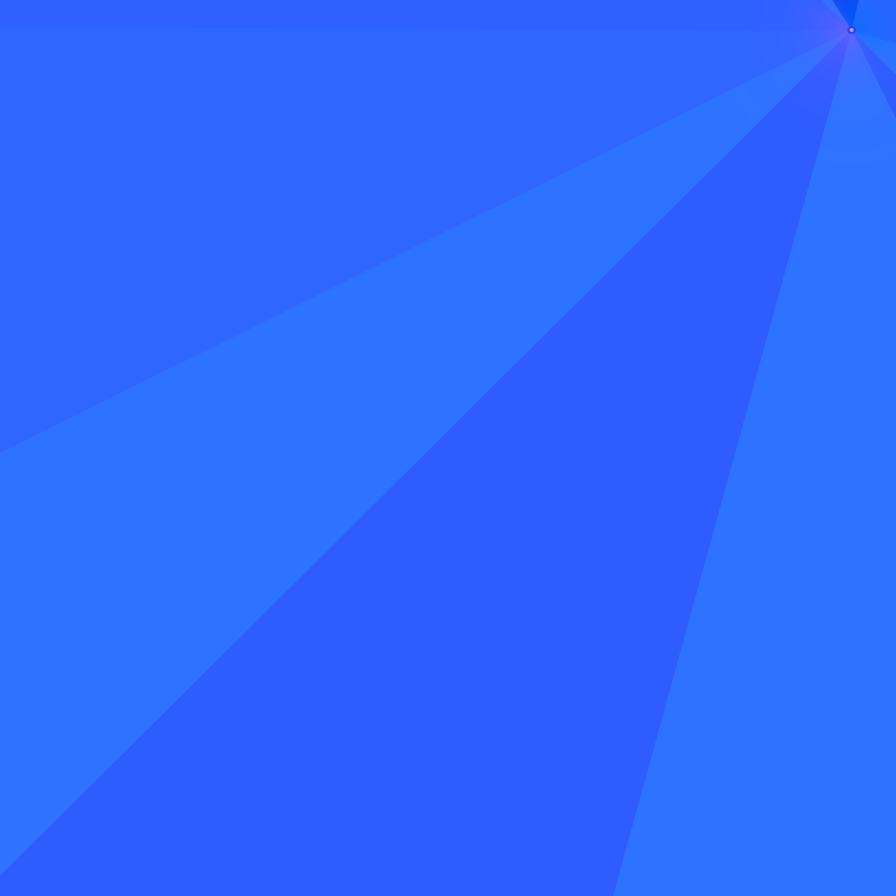
A three.js fragment shader for this background:

```glsl
// Flat blue rays fanning out from a small glowing hub near the upper right corner.
#define HUB vec2(0.9505, 0.9665)
#define EDGE 0.0009
#define GLOW_REACH 0.033
#define GLOW_POWER 0.65
#define DOT_RADIUS 0.0022
#define RING_RADIUS 0.0046

varying vec2 vUv;

const vec3 AZURE = vec3(0.18, 0.45, 1.0);
const vec3 COBALT = vec3(0.18, 0.40, 1.0);
const vec3 ROYAL = vec3(0.18, 0.38, 1.0);
const vec3 INDIGO = vec3(0.18, 0.36, 1.0);
const vec3 DEEP = vec3(0.04, 0.27, 0.95);
const vec3 VIOLET = vec3(0.52, 0.36, 1.0);
const vec3 ELECTRIC = vec3(0.0, 0.43, 1.0);
const vec3 PINK = vec3(0.95, 0.50, 0.95);

// Replaces the colour past a ray edge, with the same softness at any radius.
vec3 pastEdge(vec3 base, vec3 next, float angle, float edgeAngle, float radius) {
  float offset = radians(angle - edgeAngle) * radius;
  return mix(base, next, smoothstep(-EDGE, EDGE, offset));
}

// Sectors in degrees, counterclockwise from the right.
vec3 rays(float angle, float radius) {
  vec3 color = COBALT;
  color = pastEdge(color, DEEP, angle, 77.0, radius);
  color = pastEdge(color, AZURE, angle, 123.0, radius);
  color = pastEdge(color, ROYAL, angle, 135.0, radius);
  color = pastEdge(color, COBALT, angle, 179.8, radius);
  color = pastEdge(color, AZURE, angle, 206.4, radius);
  color = pastEdge(color, INDIGO, angle, 224.8, radius);
  color = pastEdge(color, AZURE, angle, 254.6, radius);
  color = pastEdge(color, INDIGO, angle, 296.6, radius);
  color = pastEdge(color, AZURE, angle, 314.5, radius);
  return pastEdge(color, COBALT, angle, 342.5, radius);
}

float disc(float radius, float size) {
  return 1.0 - smoothstep(size - EDGE, size + EDGE, radius);
}

void main() {
  vec2 p = vUv - HUB;
  float radius = max(length(p), 0.00001);
  float angle = mod(degrees(atan(p.y, p.x + 0.0000001)) + 360.0, 360.0);
  vec3 color = rays(angle, radius);

  // Hub glow: violet on the lower left, electric blue on the upper right.
  float side = smoothstep(-0.5, 0.6, dot(p / radius, vec2(0.8, 0.6)));
  float glow = GLOW_POWER * exp(-radius / GLOW_REACH);
  color = mix(color, mix(VIOLET, ELECTRIC, side), glow);

  // Dark ring around a pink core.
  color = mix(color, DEEP, 0.8 * disc(radius, RING_RADIUS));
  color = mix(color, PINK, disc(radius, DOT_RADIUS));

  gl_FragColor = vec4(color, 1.0);
}
```
